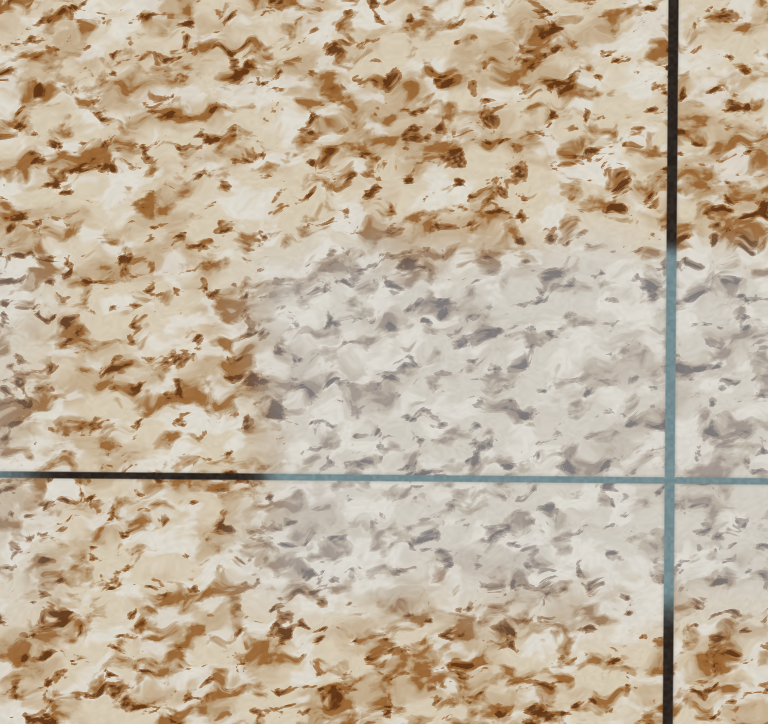
Reproduce this texture procedurally as a Shadertoy shader.

```glsl
const vec2 CROSSING = vec2(0.872, 0.317);      // where the joints meet
const vec2 TILE_PITCH = vec2(0.90, 0.72);
const vec2 JOINT_WIDTH = vec2(0.0130, 0.0085);
const vec2 JOINT_SLANT = vec2(0.008, -0.009);  // slight camera skew
const vec2 GRAIN_SCALE = vec2(38.0, 60.0);     // grains are wider than tall
const vec2 PATCH_SCALE = vec2(15.0, 27.0);

const vec3 QUARTZ = vec3(0.88, 0.87, 0.84);
const vec3 CREAM_WARM = vec3(0.84, 0.79, 0.70);
const vec3 CREAM_COOL = vec3(0.82, 0.80, 0.76);
const vec3 TAN_WARM = vec3(0.70, 0.58, 0.43);
const vec3 TAN_COOL = vec3(0.72, 0.68, 0.63);
const vec3 BROWN_WARM = vec3(0.59, 0.38, 0.18);
const vec3 BROWN_COOL = vec3(0.62, 0.58, 0.55);
const vec3 SPECK_WARM = vec3(0.34, 0.18, 0.07);
const vec3 SPECK_COOL = vec3(0.47, 0.46, 0.47);
const vec3 JOINT_DARK = vec3(0.18, 0.15, 0.13);
const vec3 JOINT_LIT = vec3(0.46, 0.55, 0.57);

float hash(vec2 cell) {
    uvec2 u = uvec2(ivec2(cell)) * uvec2(1597u, 3571u);
    uint h = (u.x ^ u.y) * 48271u;
    h = (h ^ (h >> 15)) * 69621u;
    h ^= h >> 13;
    return float(h & 65535u) / 65535.0;
}

float noise(vec2 p) {
    vec2 i = floor(p), f = fract(p);
    f = f * f * (3.0 - 2.0 * f);
    return mix(mix(hash(i), hash(i + vec2(1, 0)), f.x),
               mix(hash(i + vec2(0, 1)), hash(i + vec2(1, 1)), f.x), f.y);
}

float fbm(vec2 p) {
    const mat2 TURN = mat2(0.96, 0.28, -0.28, 0.96);
    float sum = 0.0, weight = 0.53;
    for (int i = 0; i < 4; i++) {
        sum += weight * noise(p);
        p = TURN * p * 2.03 + 17.3;
        weight *= 0.5;
    }
    return sum;
}

// Window light on the floor: a wide band with a shaded column on the left
float glareAt(vec2 p) {
    vec2 w = p + 0.07 * (vec2(fbm(p * 9.0 + 31.0), fbm(p * 9.0 + 77.0)) - 0.5);
    float band = smoothstep(0.08, 0.22, w.y) * (1.0 - smoothstep(0.57, 0.67, w.y));
    float column = smoothstep(0.0, 0.12, w.x) * (1.0 - smoothstep(0.27, 0.39, w.x));
    float leftFade = mix(0.65, 1.0, smoothstep(0.2, 0.4, w.x));
    return band * leftFade * (1.0 - 0.95 * column);
}

vec3 granite(vec2 p, float glare) {
    // Bend the domain for ragged, slightly leaning grains
    p.y -= 0.12 * p.x;
    p += 0.014 * (vec2(noise(p * 45.0), noise(p * 45.0 + 53.0)) - 0.5);

    float patches = fbm(p * PATCH_SCALE);
    float grains = fbm(p * GRAIN_SCALE + 40.0) + 0.35 * (patches - 0.5);
    float specks = fbm(p * GRAIN_SCALE * 1.25 + 91.0) + 0.30 * (grains - 0.5);
    float pale = fbm(p * GRAIN_SCALE * 0.7 + 140.0);

    vec3 cream = mix(CREAM_WARM, CREAM_COOL, glare);
    vec3 tan_ = mix(TAN_WARM, TAN_COOL, glare);
    vec3 brown = mix(BROWN_WARM, BROWN_COOL, glare);
    vec3 speck = mix(SPECK_WARM, SPECK_COOL, glare);

    vec3 color = mix(cream, tan_, 0.55 * smoothstep(0.42, 0.68, patches));
    color = mix(color, QUARTZ, 0.75 * smoothstep(0.48, 0.66, pale));
    color = mix(color, tan_, 0.80 * smoothstep(0.51, 0.64, grains));
    color = mix(color, brown, 0.85 * smoothstep(0.63, 0.75, grains));
    color = mix(color, brown, 0.75 * smoothstep(0.62, 0.70, specks));
    color = mix(color, speck, 0.80 * smoothstep(0.70, 0.80, specks));
    return color + 0.035 * (noise(p * vec2(190.0, 260.0)) - 0.5);
}

void mainImage(out vec4 fragColor, in vec2 fragCoord) {
    vec2 p = fragCoord / iResolution.x;
    float pixel = 1.0 / iResolution.x;

    // Tile grid
    vec2 grid = (p - CROSSING - JOINT_SLANT * (p.yx - CROSSING.yx)) / TILE_PITCH;
    vec2 tile = floor(grid);
    vec2 jointDistance = abs(fract(grid + 0.5) - 0.5) * TILE_PITCH;

    // Each tile is cut from another part of the stone
    vec2 offset = 4.0 + 3.0 * vec2(hash(tile + 11.0), hash(tile + 29.0));
    float glare = glareAt(p);
    vec3 color = granite(p + offset, glare);

    // Joints, with a soft worn edge and grit
    vec2 edge = jointDistance - 0.5 * JOINT_WIDTH;
    vec2 cover = 1.0 - smoothstep(-pixel, pixel, edge);
    float joint = max(cover.x, cover.y);
    float rim = 1.0 - smoothstep(0.0, 0.005, min(edge.x, edge.y));
    color *= 1.0 - 0.07 * rim;
    vec3 grout = mix(JOINT_DARK, JOINT_LIT, smoothstep(0.1, 0.75, glare));
    grout += 0.06 * (noise(p * 240.0) - 0.5);
    color = mix(color, grout, joint);

    fragColor = vec4(clamp(color, 0.0, 1.0), 1.0);
}
```
